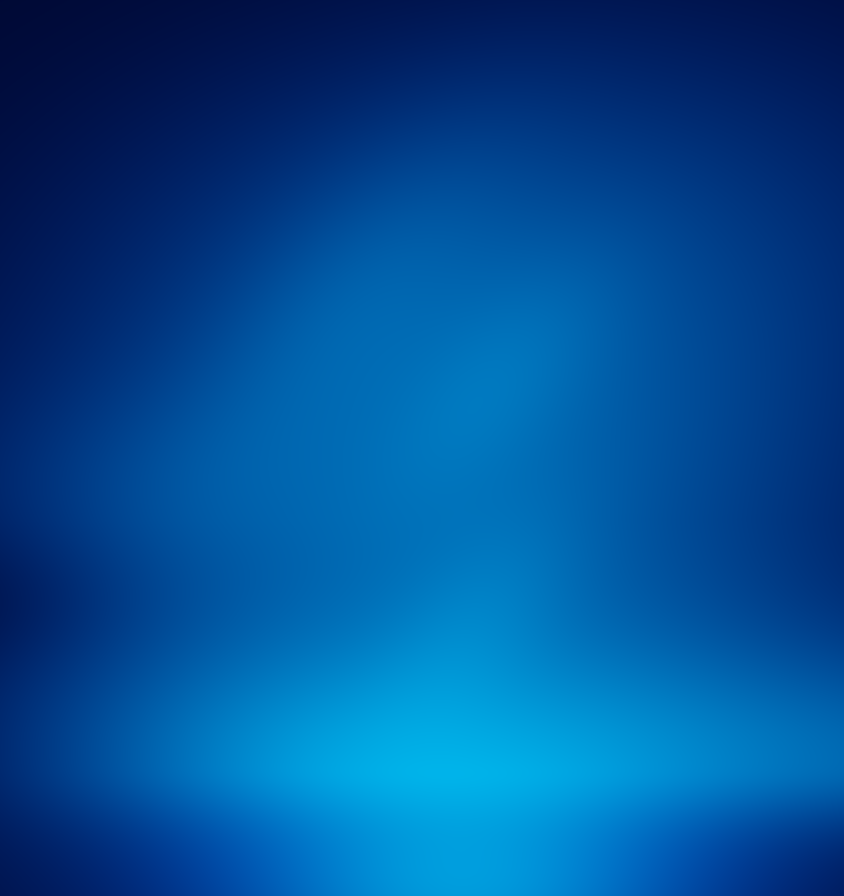
Write a Shadertoy shader that draws this background.

```glsl
// Soft blue studio backdrop: a wide haze, slanted light streaks and a glowing floor band.

#define AMBIENT 0.03        // light in the darkest corners
#define HAZE 0.37           // strength of the wide central haze
#define HAZE_WIDTH 0.33
#define HAZE_HEIGHT 0.47
#define HAZE_LEAN 0.25      // sideways drift of the haze towards the top
#define STREAK 0.08         // strength of the slanted streaks
#define STREAK_ANGLE 0.80   // radians from horizontal
#define FLOOR_LEVEL 0.15    // height of the floor band
#define FLOOR_LIGHT 0.27
#define FLOOR_CORE 0.39     // strength of the hot spot at the bottom edge

// Gaussian falloff with a separate radius per axis
float glow(vec2 offset, vec2 radius) {
    vec2 q = offset / radius;
    return exp(-0.5 * dot(q, q));
}

// Gaussian stretched along the streak direction
float streak(vec2 offset, vec2 radius) {
    float c = cos(STREAK_ANGLE), s = sin(STREAK_ANGLE);
    return glow(vec2(c * offset.x + s * offset.y, c * offset.y - s * offset.x), radius);
}

// Broad haze, flat in the middle and leaning right above its centre
float haze(vec2 p) {
    float rise = p.y - 0.42;
    float x = (p.x - 0.53 - HAZE_LEAN * max(rise, 0.0)) / HAZE_WIDTH;
    return exp(-0.5 * x * x - pow(abs(rise) / HAZE_HEIGHT, 3.0));
}

// Horizontal band: soft above, tighter below, fading to the left
float floorBand(vec2 p) {
    float y = p.y - FLOOR_LEVEL;
    float spread = mix(0.05, 0.09, smoothstep(-0.03, 0.03, y));
    return exp(-0.5 * y * y / (spread * spread)) * smoothstep(-0.15, 0.4, p.x);
}

// Light maps to deep navy, then azure, then cyan
vec3 blueRamp(float light) {
    return vec3(0.0, light, 1.09 * sqrt(light));
}

void mainImage(out vec4 fragColor, in vec2 fragCoord) {
    vec2 p = fragCoord / iResolution.xy;

    float light = AMBIENT + HAZE * haze(p);

    // Slanted streaks
    light += STREAK * streak(p - vec2(0.42, 0.67), vec2(0.18, 0.08));
    light += STREAK * streak(p - vec2(0.59, 0.575), vec2(0.13, 0.06));
    light += STREAK * streak(p - vec2(0.57, 0.32), vec2(0.11, 0.06));

    // Faint shelf of light on the left, with a shadow below it
    light += 0.06 * glow(p - vec2(0.18, 0.46), vec2(0.16, 0.08));
    light -= 0.05 * glow(p - vec2(0.0, 0.33), vec2(0.12, 0.06));

    // Floor
    light += FLOOR_LIGHT * floorBand(p);
    light += FLOOR_CORE * glow(p - vec2(0.55, 0.0), vec2(0.18, 0.085));

    vec3 color = blueRamp(max(light, 0.0));

    // Richer blue on the floor beside the hot spot
    float side = glow(p - vec2(0.28, 0.03), vec2(0.12, 0.06))
               + glow(p - vec2(0.8, 0.03), vec2(0.12, 0.06));
    color.b += 0.06 * side;

    fragColor = vec4(clamp(color, 0.0, 1.0), 1.0);
}
```
